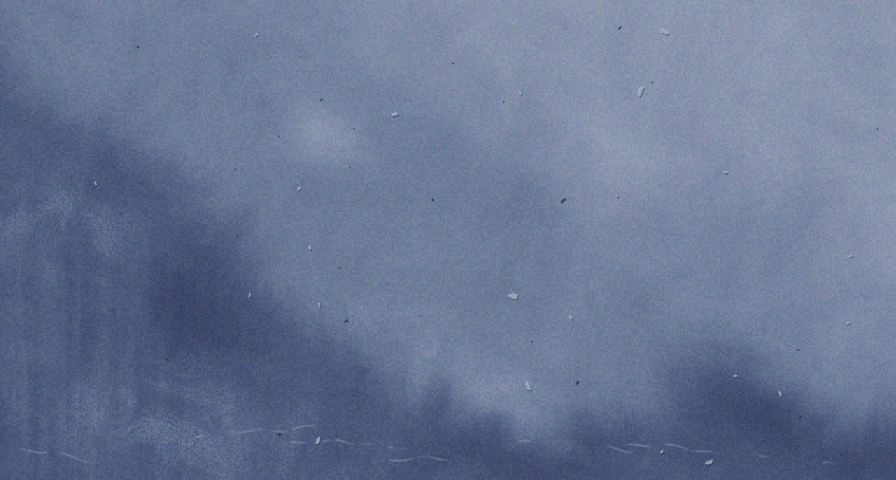
Write a Shadertoy shader that draws this texture.

```glsl
// Weathered slate-blue painted metal: cloudy shading, worn speckle, scratches and chips.

const vec3 PAINT[6] = vec3[6](
    vec3(0.25, 0.29, 0.43), vec3(0.31, 0.36, 0.50), vec3(0.38, 0.44, 0.56),
    vec3(0.45, 0.51, 0.62), vec3(0.53, 0.57, 0.67), vec3(0.59, 0.64, 0.72));
const vec3 CHIP_COLOUR = vec3(0.68, 0.73, 0.79);
const vec3 PIT_COLOUR = vec3(0.14, 0.16, 0.25);

// Integer hash: three random values per cell
vec3 hash3(vec2 cell, float seed) {
    uvec3 v = uvec3(ivec3(vec3(cell, seed)) + 4096);
    v = v * 1664525u + 1013904223u;
    v.x += v.y * v.z; v.y += v.z * v.x; v.z += v.x * v.y;
    v ^= v >> 16u;
    v.x += v.y * v.z; v.y += v.z * v.x; v.z += v.x * v.y;
    return vec3(v >> 8u) / 16777216.0;
}

mat2 rotate(float angle) {
    float c = cos(angle), s = sin(angle);
    return mat2(c, s, -s, c);
}

// Layered, self-warping sines, about -1 to 1
float clouds(vec2 p, int layers) {
    float sum = 0.0, gain = 0.5;
    for (int i = 0; i < layers; i++) {
        p = rotate(1.1) * p * 1.7 + 2.3;
        p += 0.8 * sin(p.yx * 0.9 + sum);
        sum += gain * sin(p.x) * cos(p.y);
        gain *= 0.72;
    }
    return sum;
}

// Cellular noise: distance to the nearest scattered point
float cellular(vec2 p, float seed) {
    vec2 cell = floor(p);
    float nearest = 2.0;
    for (int y = -1; y <= 1; y++)
        for (int x = -1; x <= 1; x++) {
            vec2 c = cell + vec2(x, y);
            nearest = min(nearest, length(c + hash3(c, seed).xy - p));
        }
    return nearest;
}

// Soft elliptical patch
float patchAt(vec2 p, vec2 centre, vec2 size, float angle) {
    vec2 q = rotate(-angle) * (p - centre) / size;
    return exp(-dot(q, q));
}

// Sparse ragged flecks, one at most per grid cell
float flecks(vec2 p, float scale, float chance, float radius, float seed) {
    vec2 cell = floor(p * scale);
    vec3 r = hash3(cell, seed), s = hash3(cell, seed + 1.0);
    vec2 q = rotate(s.x * 6.283) * (p - (cell + 0.2 + 0.6 * r.xy) / scale);
    float size = radius * mix(0.35, 1.0, s.y * s.y * s.y);
    float angle = atan(q.y, q.x);
    float ragged = 1.0 + 0.2 * sin(2.0 * angle + s.z * 6.283) + 0.15 * sin(5.0 * angle);
    float d = length(q * vec2(0.75, 1.3)) - size * ragged;
    return step(r.z, chance) * (1.0 - smoothstep(-0.0015, 0.0015, d));
}

// Thin wavy line with a given slope
float scratch(vec2 p, vec2 start, float slope, float span, float bend) {
    vec2 q = p - start;
    float y = slope * q.x + bend * sin(q.x * 17.0) + 0.003 * sin(q.x * 71.0);
    float ends = smoothstep(0.0, 0.03, q.x) * (1.0 - smoothstep(span - 0.05, span, q.x));
    return ends * (1.0 - smoothstep(0.0005, 0.004, abs(q.y - y)));
}

// Large light and dark areas, as a position on the paint ramp
float shading(vec2 p) {
    vec2 w = p + 0.05 * vec2(clouds(p * 3.0, 5), clouds(p * 3.0 + 7.0, 5));
    float a = 0.83 - 0.85 * w.x;
    float edge = 0.07 + 0.5 * (a + sqrt(a * a + 0.02));
    float tone = mix(0.85, 2.65, smoothstep(-0.10, 0.13, w.y - edge));
    tone += 1.6 * smoothstep(0.95, 1.65, 0.5 * w.x + w.y);
    tone -= 0.8 * patchAt(w, vec2(0.44, 0.33), vec2(0.20, 0.09), -0.5);
    tone -= 1.8 * patchAt(w, vec2(1.52, 0.16), vec2(0.15, 0.10), -0.3);
    tone -= 1.1 * patchAt(w, vec2(1.15, 0.05), vec2(0.28, 0.06), 0.1);
    tone -= 0.9 * patchAt(w, vec2(1.78, 0.05), vec2(0.25, 0.09), -0.3);
    tone -= 0.4 * patchAt(w, vec2(0.80, 0.80), vec2(0.38, 0.08), -0.7);
    tone += 1.1 * patchAt(w, vec2(0.68, 0.73), vec2(0.08, 0.06), -0.5);
    tone += 0.7 * patchAt(w, vec2(1.25, 0.66), vec2(0.12, 0.18), 0.2);
    tone += 0.8 * patchAt(w, vec2(0.98, 0.19), vec2(0.16, 0.06), -0.5);
    return tone + 0.3 * clouds(p * 4.0 + 3.0, 5) + 0.3 * clouds(p * 9.0, 6);
}

vec3 paint(float tone) {
    float t = clamp(tone, 0.0, 4.999);
    int i = int(t);
    return mix(PAINT[i], PAINT[i + 1], fract(t)) + 0.06 * (tone - clamp(tone, 0.0, 5.0));
}

void mainImage(out vec4 fragColor, in vec2 fragCoord) {
    vec2 p = fragCoord / iResolution.y;
    vec3 grain = hash3(floor(p * 274.0), 3.0) - 0.5;
    float tone = shading(p);

    // Worn, speckled areas with vertical streaks at the lower left
    float worn = patchAt(p, vec2(0.12, 0.53), vec2(0.17, 0.11), 0.0)
               + patchAt(p, vec2(0.38, 0.11), vec2(0.34, 0.12), -0.2)
               + 0.6 * patchAt(p, vec2(0.95, 0.22), vec2(0.30, 0.08), -0.5);
    float speckle = 1.0 - smoothstep(0.1, 0.7, cellular(p * 190.0, 5.0));
    float streak = clouds(p * vec2(45.0, 2.5), 3);
    float lowerLeft = (1.0 - smoothstep(0.2, 0.9, p.x)) * (1.0 - smoothstep(0.3, 0.7, p.y));
    tone += worn * (0.1 + 1.1 * (0.4 + speckle) * smoothstep(-0.4, 0.5, clouds(p * 12.0, 6)));
    tone += 0.4 * streak * lowerLeft;

    // Fine luminance and colour grain
    vec3 colour = paint(tone + 0.75 * grain.x);
    colour += 0.045 * (grain - dot(grain, vec3(0.333)));

    // Scratches, pits, and chips with a small shadow
    float lines = 0.0;
    for (int i = 0; i < 7; i++) {
        vec3 r = hash3(vec2(i, 2), 8.0);
        vec2 start = vec2(0.25 * float(i) + 0.1 * r.x, 0.02 + 0.07 * r.y);
        lines += scratch(p, start, 0.4 * (r.z - 0.5), 0.15 + 0.2 * r.x, 0.008);
    }
    float broken = smoothstep(-0.3, 0.4, clouds(p * 25.0, 3));
    colour = mix(colour, CHIP_COLOUR, 0.3 * min(lines, 1.0) * broken);
    colour = mix(colour, PIT_COLOUR, 0.7 * flecks(p, 13.0, 0.12, 0.0045, 11.0));
    colour = mix(colour, PIT_COLOUR, 0.4 * flecks(p + vec2(-0.002, 0.003), 7.0, 0.2, 0.008, 21.0));
    colour = mix(colour, CHIP_COLOUR, 0.75 * flecks(p, 7.0, 0.2, 0.008, 21.0));
    fragColor = vec4(colour, 1.0);
}
```
